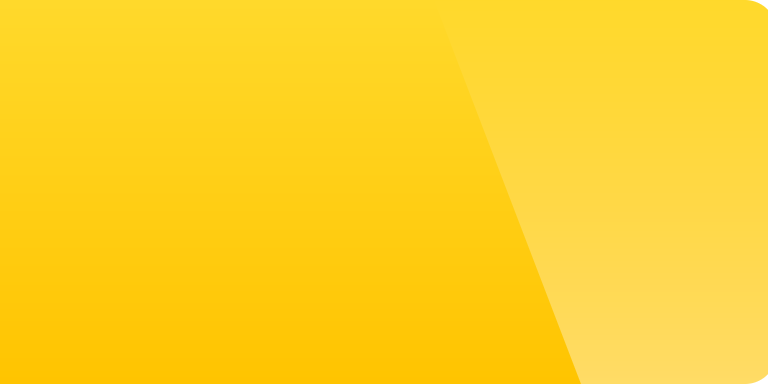
Write a Shadertoy shader that draws this background.

```glsl
// A golden card with a vertical gradient, a slanted pale panel and rounded right corners.

// Lengths are in canvas heights, with the origin at the lower left.
const vec3 GOLD_TOP = vec3(1.0, 0.851, 0.170);
const vec3 GOLD_BOTTOM = vec3(1.0, 0.769, 0.0);
const vec3 WHITE = vec3(1.0);
const float PANEL_OPACITY = 0.40;    // at the bottom, fading to none at the top
const float PANEL_BOTTOM_X = 1.513;
const float PANEL_TOP_X = 1.130;
const float CARD_LEFT = -1.0;        // beyond the canvas, so only right corners show
const float CARD_RIGHT = 2.023;
const float CORNER_RADIUS = 0.083;

// Signed distance to a rounded box, negative inside
float roundedBox(vec2 p, vec2 halfSize, float radius) {
    vec2 q = abs(p) - halfSize + radius;
    return length(max(q, 0.0)) + min(max(q.x, q.y), 0.0) - radius;
}

// Signed distance to the slanted edge, positive to its right
float slantDistance(vec2 p) {
    float slope = PANEL_TOP_X - PANEL_BOTTOM_X;
    return (p.x - PANEL_BOTTOM_X - slope * p.y) / length(vec2(1.0, slope));
}

// Antialiased coverage: one where the distance is positive
float coverage(float dist, float pixel) {
    return clamp(dist / pixel + 0.5, 0.0, 1.0);
}

void mainImage(out vec4 fragColor, in vec2 fragCoord) {
    float pixel = 1.0 / iResolution.y;
    vec2 p = fragCoord * pixel;

    // Vertical gold gradient
    vec3 color = mix(GOLD_BOTTOM, GOLD_TOP, p.y);

    // Translucent slanted panel
    float panel = coverage(slantDistance(p), pixel);
    color = mix(color, WHITE, panel * PANEL_OPACITY * (1.0 - p.y));

    // White outside the rounded card
    vec2 center = vec2(0.5 * (CARD_LEFT + CARD_RIGHT), 0.5);
    vec2 halfSize = vec2(0.5 * (CARD_RIGHT - CARD_LEFT), 0.5);
    float card = coverage(-roundedBox(p - center, halfSize, CORNER_RADIUS), pixel);
    fragColor = vec4(mix(WHITE, color, card), 1.0);
}
```
